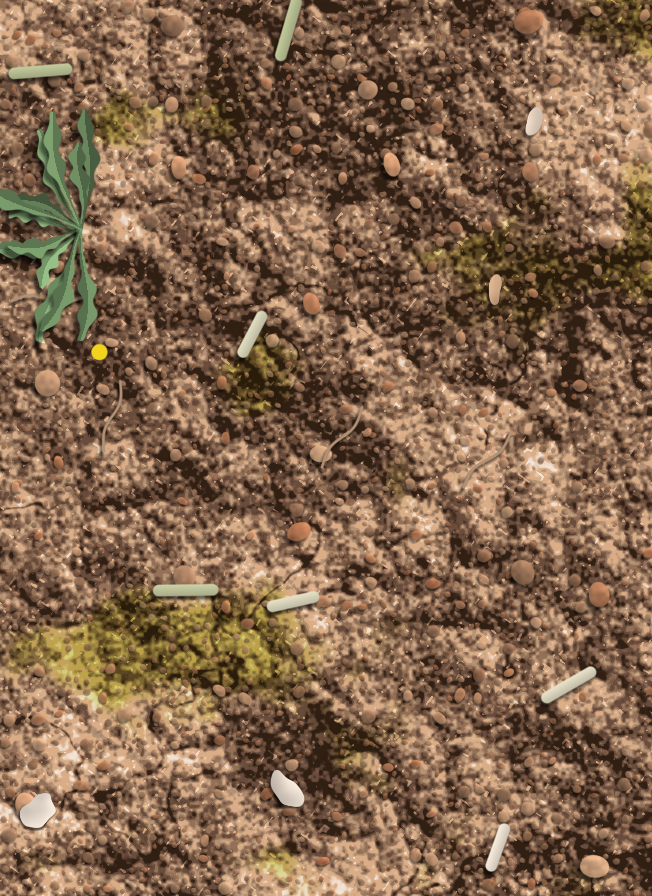
This texture is drawn by a WebGL 2 fragment shader. Its source:

```glsl
#version 300 es
precision highp float;
// Sunlit dry soil: a lumpy height field lit from the upper right, its tone
// mapped through a colour ramp. Hashed grids scatter stones, leaves, pods and
// twigs; a loop of lobed blades grows the weed at the left.
uniform vec2 u_resolution;
out vec4 fragColor;

const vec2 LIGHT = vec2(0.5, 0.86);
const float RELIEF = 9.0, GRAIN = 1.9, PATCHES = 3.5, TONE_BIAS = 0.12;
const vec3 PIT = vec3(0.19, 0.12, 0.075);
const vec3 UMBER = vec3(0.41, 0.30, 0.235);
const vec3 EARTH = vec3(0.58, 0.44, 0.34);
const vec3 DUST = vec3(0.70, 0.57, 0.46);
const vec3 SAND = vec3(0.86, 0.68, 0.53);
const vec3 CREAM = vec3(0.95, 0.90, 0.85);
const vec3 CLAY = vec3(0.80, 0.50, 0.33);
const vec3 GREEN = vec3(0.43, 0.55, 0.38);
const vec2 WEED_ROOT = vec2(0.09, 0.745);
const mat2 TURN = mat2(0.8, 0.6, -0.6, 0.8);

vec3 hash3(vec2 cell, int seed) {
  uvec3 v = uvec3(ivec3(ivec2(cell), seed)) * 1664525u + 1013904223u;
  v.x += v.y * v.z; v.y += v.z * v.x; v.z += v.x * v.y;
  v ^= v >> 16u;
  v.x += v.y * v.z; v.y += v.z * v.x; v.z += v.x * v.y;
  return vec3(v >> 8u) * exp2(-24.0);
}
float noise(vec2 p) {
  vec2 i = floor(p), f = fract(p);
  f = f * f * (3.0 - 2.0 * f);
  return mix(mix(hash3(i, 1).x, hash3(i + vec2(1, 0), 1).x, f.x),
    mix(hash3(i + vec2(0, 1), 1).x, hash3(i + 1.0, 1).x, f.x), f.y);
}
float fbm(vec2 p) {
  float sum = 0.0, amp = 0.533;
  for (int i = 0; i < 4; i++) { sum += amp * noise(p); p = TURN * p * 2.03 + 7.3; amp *= 0.5; }
  return sum;
}
// Rounded clods with sharp creases between them
float clods(vec2 p) {
  float sum = 0.0, amp = 0.5;
  p *= 15.0;
  for (int i = 0; i < 4; i++) { sum += amp * abs(2.0 * noise(p) - 1.0); p = TURN * p * 2.1 + 3.7; amp *= 0.52; }
  return sum;
}
float blob(vec2 p, float x, float y, float r) { vec2 d = (p - vec2(x, y)) / r; return exp(-dot(d, d)); }
float cover(float dist, float soft) { return 1.0 - smoothstep(-soft, soft, dist); }
vec2 rotate(vec2 p, float a) { float c = cos(a), s = sin(a); return vec2(c * p.x + s * p.y, c * p.y - s * p.x); }

// Maps evenly spread tone to soil colour
vec3 soilRamp(float t) {
  vec3 c = mix(PIT, UMBER, smoothstep(0.05, 0.23, t));
  c = mix(c, EARTH, smoothstep(0.30, 0.50, t));
  c = mix(c, DUST, smoothstep(0.58, 0.72, t));
  c = mix(c, SAND, smoothstep(0.75, 0.87, t));
  return mix(c, CREAM, smoothstep(0.94, 1.0, t));
}

// Domed stones with cast shadows, at most one per grid cell
void addStones(inout vec3 col, vec2 p, float freq, float share, float size, float opacity, float px) {
  vec2 q = p * freq;
  float wobble = 0.3 * (noise(q * 3.5) - 0.5) * size;
  for (int k = 0; k < 9; k++) {
    vec2 id = floor(q) + vec2(k % 3, k / 3) - 1.0;
    vec3 r = hash3(id, int(freq)), s = hash3(id, 9);
    if (r.z > share) continue;
    float radius = size * (0.55 + 0.45 * s.x), a = s.y * 6.3;
    vec2 d = q - id - 0.25 - 0.5 * r.xy, stretch = vec2(1.0, 1.0 + 0.5 * s.z);
    float shadow = length(rotate(d + LIGHT * radius * 0.4, a) * stretch) - radius;
    col *= 1.0 - 0.55 * opacity * cover(shadow, radius * 0.25);
    float body = length(rotate(d, a) * stretch) - radius + wobble;
    vec3 stone = mix(mix(EARTH, CLAY, s.z), SAND, s.y * s.y);
    stone *= 0.87 + 0.25 * dot(d / radius, LIGHT) + 0.2 * noise(p * 190.0);
    col = mix(col, stone, opacity * cover(body, px * freq));
  }
}

// Fallen leaves, pods and twigs on a jittered 3 by 5 grid; shadow first
void addLitter(inout vec3 col, vec2 p, float px) {
  float ragged = noise(p * 65.0) - 0.5;
  for (int k = 0; k < 30; k++) {
    vec2 cell = vec2(k / 2 % 3, k / 6);
    bool shadow = k % 2 == 0;
    vec3 r = hash3(cell, 11), s = hash3(cell, 12), tint;
    vec2 d = p - (cell + 0.12 + 0.76 * r.xy) * vec2(0.2425, 0.2);
    if (shadow) d += LIGHT * 0.005;
    float body;
    if (r.z < 0.5) {
      d = rotate(d, s.x * 6.3);
      body = length(d * vec2(1.0, 1.6)) - 0.015 - 0.01 * s.y + ragged * 0.018;
      tint = mix(SAND, CREAM, smoothstep(0.2, 0.7, s.z)) * (0.94 + 0.15 * ragged + 8.0 * d.y);
    } else {
      bool pod = r.z < 0.78;
      d = rotate(d, s.x * 1.3);
      if (!pod) d.y += 0.004 * sin(d.x * 90.0);
      d.x = max(abs(d.x) - (pod ? 0.017 + 0.014 * s.y : 0.04), 0.0);
      body = length(d) - (pod ? 0.0065 : 0.0016);
      tint = pod ? mix(vec3(0.70, 0.74, 0.54), CREAM, s.z) * (0.95 + 15.0 * d.y) : DUST;
    }
    if (shadow) col *= 1.0 - 0.55 * cover(body, 0.003);
    else col = mix(col, tint, cover(body, px));
  }
}

// Rosette of lobed blades with one small flower
void addWeed(inout vec3 col, vec2 p, float px) {
  for (int k = 0; k < 26; k++) {
    bool shadow = k % 2 == 0;
    vec3 r = hash3(vec2(k / 2, 3), 21);
    vec2 d = p - WEED_ROOT + (shadow ? LIGHT * 0.008 : vec2(0));
    d = rotate(d, 1.15 + 3.7 * fract(float(k / 2) * 0.618) + 0.3 * r.x);
    float len = 0.075 + 0.075 * r.y, t = clamp(d.x / len, 0.0, 1.0);
    d.y += 0.012 * sin(t * 4.0 + r.z * 6.3) * t;
    float width = 0.002 + 0.013 * smoothstep(0.2, 0.75, t) * sqrt(1.0 - t) * (1.0 + 0.5 * sin(t * 24.0 + r.x * 6.0));
    float body = max(abs(d.y) - width, abs(d.x - 0.5 * len) - 0.5 * len);
    vec3 blade = GREEN * (0.75 + 0.5 * r.z + 0.15 * sign(d.y));
    if (shadow) col *= 1.0 - 0.5 * cover(body, 0.004);
    else col = mix(col, blade, cover(body, px));
  }
  float flower = length(p - WEED_ROOT - vec2(0.021, -0.138)) - 0.009;
  col = mix(col, vec3(0.95, 0.83, 0.12), cover(flower, px));
}

void main() {
  float px = 1.0 / u_resolution.y;
  vec2 p = gl_FragCoord.xy * px;
  // Soil tone: patches, lit relief, grit, cracks and pale specks
  float h = clods(p);
  float tone = TONE_BIAS + PATCHES * (fbm(p * 6.0) - 0.5);
  tone -= 0.55 * blob(p, 0.4, 0.55, 0.17) + 0.5 * blob(p, 0.16, 0.92, 0.2) + 0.4 * blob(p, 0.47, 0.13, 0.12);
  tone += RELIEF * (h - clods(p + LIGHT * 0.006)) + 1.5 * (h - 0.34);
  tone += GRAIN * (noise(p * 240.0) - 0.5) + 0.9 * (noise(TURN * p * 120.0) - 0.5);
  float crack = cover(abs(fbm(p * 8.0 + 31.0) - 0.5) - 0.008, 0.014);
  tone -= 1.8 * crack * smoothstep(0.5, 0.68, noise(p * 6.0 + 4.0));
  tone += 1.5 * smoothstep(0.84, 0.95, noise(TURN * p * 210.0 + 9.0));
  vec3 col = soilRamp(1.0 / (1.0 + exp(-1.7 * tone)));
  // Olive moss
  col *= mix(vec3(1), vec3(0.86, 0.92, 0.55), smoothstep(0.6, 0.76, fbm(p * 7.0 + 53.0)));
  addStones(col, p, 85.0, 0.35, 0.36, 0.55, px);
  addStones(col, p, 38.0, 0.22, 0.32, 0.75, px);
  addStones(col, p, 13.0, 0.17, 0.22, 0.95, px);
  addLitter(col, p, px);
  addWeed(col, p, px);
  fragColor = vec4(clamp(col, 0.0, 1.0), 1.0);
}
```
